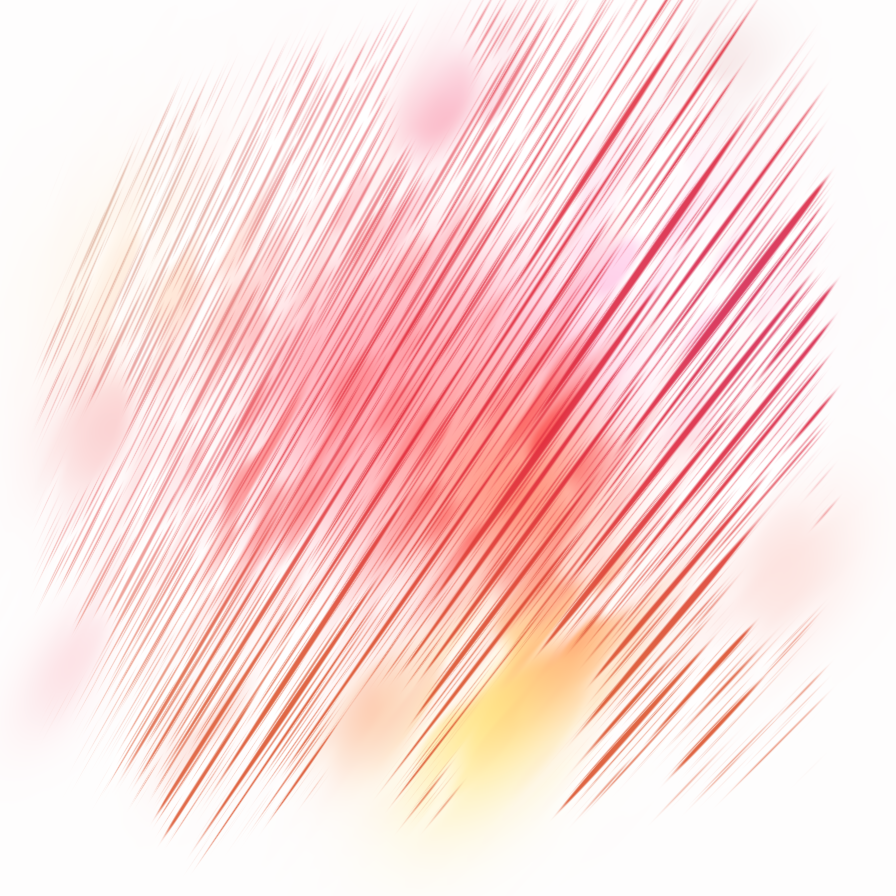
Give the GLSL for this background, as a Shadertoy shader.

```glsl
// Slanted red pencil strokes over soft pink, orange and yellow washes on white.
// Washes are rotated Gaussian blobs; strokes are tapered segments in hashed rows
// of a slightly fanned coordinate system, limited by a ragged cover mask.

const float SLANT = 0.985;       // stroke angle at the centre, in radians
const float FAN_RADIUS = 2.6;    // distance to the point where strokes converge
const vec3 PAPER = vec3(0.996, 0.992, 0.992);

float hash(vec2 p) {
    return fract(sin(dot(p, vec2(127.1, 311.7))) * 43758.545);
}

float noise(vec2 p) {
    vec2 i = floor(p), f = fract(p);
    f = f * f * (3.0 - 2.0 * f);
    return mix(mix(hash(i), hash(i + vec2(1, 0)), f.x),
               mix(hash(i + vec2(0, 1)), hash(i + vec2(1, 1)), f.x), f.y);
}

// Offset from a centre as (across, along) the stroke direction.
vec2 slanted(vec2 d) {
    float c = cos(SLANT), s = sin(SLANT);
    return vec2(d.x * s - d.y * c, d.x * c + d.y * s);
}

// Polar version of the same axes, so strokes spread gently apart.
vec2 fanned(vec2 p) {
    vec2 d = slanted(p - 0.5) + vec2(0.0, FAN_RADIUS);
    return vec2(atan(d.x, d.y) * FAN_RADIUS, length(d) - FAN_RADIUS);
}

float blob(vec2 p, vec2 centre, vec2 size) {
    vec2 d = slanted(p - centre) / size;
    return exp(-dot(d, d));
}

// One tapered stroke per row and segment; amount scales the thickness.
float strokes(vec2 q, float rows, float len, float amount, float seed) {
    float row = floor(q.x * rows);
    float v = q.y / len + hash(vec2(row, seed)) * 7.0;
    float r = hash(vec2(row + seed, floor(v)));
    float t = fract(v);
    float taper = pow(sin(3.14159 * t), 0.7) * amount;
    float centre = 0.5 + 0.4 * (r - 0.5) + 0.3 * (t - 0.5) * (hash(vec2(r, seed)) - 0.5);
    float width = (0.07 + 0.10 * r) * taper;
    float soft = rows * 1.0 / iResolution.y + 0.02;
    float d = abs(fract(q.x * rows) - centre);
    return (1.0 - smoothstep(width - soft, width + soft, d)) * smoothstep(0.05, 0.5, taper);
}

// Soft colour fields under the strokes.
vec3 washes(vec2 p) {
    vec3 c = PAPER;
    c = mix(c, vec3(1.00, 0.95, 0.83), 0.7 * blob(p, vec2(0.19, 0.68), vec2(0.11, 0.13)));
    c = mix(c, vec3(0.98, 0.80, 0.80), 0.75 * blob(p, vec2(0.12, 0.52), vec2(0.06, 0.08)));
    c = mix(c, vec3(0.99, 0.85, 0.87), 0.7 * blob(p, vec2(0.08, 0.26), vec2(0.04, 0.09)));
    c = mix(c, vec3(0.98, 0.72, 0.79), 0.8 * blob(p, vec2(0.50, 0.87), vec2(0.05, 0.09)));
    c = mix(c, vec3(0.95, 0.87, 0.87), 0.6 * blob(p, vec2(0.81, 0.93), vec2(0.06, 0.06)));
    c = mix(c, vec3(0.99, 0.86, 0.84), 0.7 * blob(p, vec2(0.88, 0.36), vec2(0.06, 0.10)));
    c = mix(c, vec3(1.00, 0.77, 0.93), 0.7 * blob(p, vec2(0.69, 0.65), vec2(0.13, 0.15)));
    c = mix(c, vec3(1.00, 0.91, 0.52), 0.95 * blob(p, vec2(0.56, 0.22), vec2(0.075, 0.14)));
    c = mix(c, vec3(0.99, 0.79, 0.65), 0.75 * blob(p, vec2(0.42, 0.21), vec2(0.045, 0.08)));
    c = mix(c, vec3(0.99, 0.85, 0.82), 0.7 * blob(p, vec2(0.23, 0.18), vec2(0.035, 0.07)));
    c = mix(c, vec3(1.00, 0.70, 0.43), 0.75 * blob(p, vec2(0.64, 0.28), vec2(0.05, 0.09)));
    c = mix(c, vec3(1.00, 0.66, 0.71), 0.95 * blob(p, vec2(0.43, 0.57), vec2(0.20, 0.20)));
    c = mix(c, vec3(1.00, 0.53, 0.42), 0.8 * blob(p, vec2(0.59, 0.44), vec2(0.13, 0.11)));
    return c;
}

// Area holding strokes: a ragged ellipse with bare patches and trimmed borders.
float strokeCover(vec2 p, vec2 q) {
    float ragged = noise(q * vec2(44.0, 5.0)) - 0.5;
    float reach = length(slanted(p - 0.5) / vec2(0.54, 0.62)) + 0.3 * ragged;
    float cover = 1.0 - smoothstep(0.62, 1.04, reach);
    float bare = blob(p, vec2(0.10, 0.51), vec2(0.06, 0.09))
               + blob(p, vec2(0.49, 0.89), vec2(0.05, 0.09))
               + blob(p, vec2(0.88, 0.37), vec2(0.06, 0.12))
               + blob(p, vec2(0.58, 0.19), vec2(0.07, 0.14))
               + blob(p, vec2(0.41, 0.18), vec2(0.05, 0.09))
               + blob(p, vec2(0.08, 0.27), vec2(0.03, 0.08));
    float sides = smoothstep(0.02, 0.09, p.x) * (1.0 - smoothstep(0.90, 0.95, p.x));
    float low = 0.07 - 0.10 * exp(-pow((p.x - 0.23) / 0.05, 2.0)) + 0.06 * ragged;
    float high = 0.82 + 0.26 * p.x + 0.08 * ragged;
    float ends = smoothstep(low, low + 0.10, p.y) * (1.0 - smoothstep(high, high + 0.10, p.y));
    return cover * sides * ends * (1.0 - smoothstep(0.15, 0.85, bare + 0.5 * ragged));
}

vec3 inkColour(vec2 p) {
    vec3 ink = mix(vec3(0.86, 0.33, 0.18), vec3(0.88, 0.17, 0.23), smoothstep(0.22, 0.52, p.y));
    ink = mix(ink, vec3(0.82, 0.16, 0.36), 0.7 * blob(p, vec2(0.84, 0.66), vec2(0.17, 0.16)));
    return mix(ink, vec3(0.78, 0.52, 0.41), blob(p, vec2(0.12, 0.76), vec2(0.17, 0.22)));
}

void mainImage(out vec4 fragColor, in vec2 fragCoord) {
    vec2 p = fragCoord / iResolution.xy;
    vec2 q = fanned(p);
    float cover = strokeCover(p, q);
    float core = blob(p, vec2(0.49, 0.53), vec2(0.24, 0.24));
    vec3 colour = washes(p);

    // White streaks breaking up the washes away from the core.
    float gaps = smoothstep(0.22, 0.55, noise(q * vec2(48.0, 11.0) + 9.0));
    colour = mix(colour, vec3(1.0), gaps * cover * (1.0 - smoothstep(0.15, 0.75, core)));

    // Hot red smears, strongest in two spots of the core.
    float smear = smoothstep(0.42, 0.85, noise(q * vec2(75.0, 13.0)));
    float heat = blob(p, vec2(0.58, 0.48), vec2(0.07, 0.12))
               + 0.6 * blob(p, vec2(0.30, 0.46), vec2(0.07, 0.11)) + 0.35 * core;
    colour = mix(colour, vec3(0.98, 0.24, 0.24), 0.65 * smear * min(heat, 1.0));

    // Bold strokes to the right, finer ones to the left.
    float right = smoothstep(-0.30, 0.05, q.x);
    float ink = strokes(q, 43.0, 0.48, cover * (0.25 + 0.75 * right), 3.0);
    ink = max(ink, 0.75 * strokes(q, 71.0, 0.25, cover * (1.0 - 0.4 * right), 17.0));
    ink = max(ink, 0.55 * strokes(q, 112.0, 0.14, cover * (1.0 - 0.5 * right), 41.0));
    float strength = mix(0.62, 0.9, max(core, right));
    colour = mix(colour, inkColour(p), ink * strength);

    fragColor = vec4(colour, 1.0);
}
```
